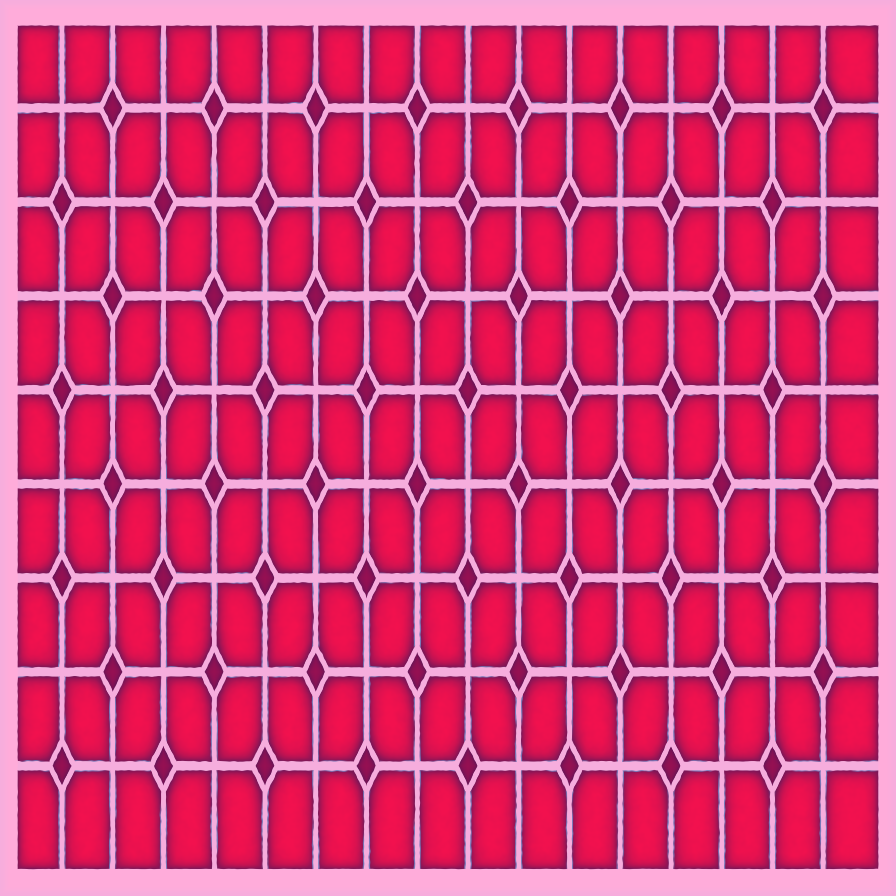
This pattern is drawn by a Shadertoy shader. Its source:

```glsl
// Leaded glass panel: a 16 by 8 lattice of pink bars over crimson panes, with a
// diamond on every other crossing. Distances to bars, diamonds and frame give
// both the pink cover and the dark glow at pane edges; gradient noise wears it.

const vec2 COUNT = vec2(16.0, 8.0);           // bars across and down
const vec2 FIRST = vec2(0.0692, 0.1452);      // lower left crossing
const vec2 PITCH = vec2(0.05664, 0.1049);     // spacing of crossings
const vec2 BAR_HALF = vec2(0.0027, 0.0051);   // vertical, horizontal half widths
const vec2 PANEL_LO = vec2(0.0197, 0.0302);
const vec2 PANEL_HI = vec2(0.9803, 0.9714);
const vec2 DIAMOND = vec2(0.0169, 0.0345);    // outer half size
const float RIM = 0.0057;                     // thickness of diamond outline

const vec3 FRAME_PINK = vec3(1.00, 0.675, 0.855);
const vec3 BAR_PINK = vec3(0.965, 0.68, 0.865);
const vec3 FRINGE_BLUE = vec3(0.46, 0.57, 0.82);
const vec3 GLASS_EDGE = vec3(0.47, 0.085, 0.34);
const vec3 GLASS_CORE = vec3(0.95, 0.065, 0.305);
const vec3 JEWEL_EDGE = vec3(0.40, 0.08, 0.34);
const vec3 JEWEL_CORE = vec3(0.60, 0.06, 0.32);

vec2 hashGradient(vec2 cell) {
    vec3 h = fract(vec3(cell.xyx) * vec3(0.1031, 0.1030, 0.0973));
    h += dot(h, h.yzx + 33.33);
    return 2.0 * fract((h.xx + h.yz) * h.zy) - 1.0;
}

float gradientNoise(vec2 p) {
    vec2 i = floor(p), f = fract(p);
    vec2 w = f * f * f * (f * (f * 6.0 - 15.0) + 10.0);
    vec2 e = vec2(0.0, 1.0);
    float a = dot(hashGradient(i), f);
    float b = dot(hashGradient(i + e.yx), f - e.yx);
    float c = dot(hashGradient(i + e.xy), f - e.xy);
    float d = dot(hashGradient(i + e.yy), f - e.yy);
    return mix(mix(a, b, w.x), mix(c, d, w.x), w.y);
}

float diamondDistance(vec2 p, vec2 halfSize) {
    float scale = halfSize.x * halfSize.y / length(halfSize);
    return (dot(abs(p), 1.0 / halfSize) - 1.0) * scale;
}

// Distance to the nearest vertical (x) and horizontal (y) bar
vec2 barDistance(vec2 p) {
    vec2 nearest = clamp(floor((p - FIRST) / PITCH + 0.5), vec2(0.0), COUNT - 1.0);
    return abs(p - FIRST - nearest * PITCH) - BAR_HALF;
}

// Distance to the nearest diamond among the four surrounding crossings
float latticeDiamond(vec2 p) {
    vec2 base = floor((p - FIRST) / PITCH);
    float d = 1.0;
    for (int k = 0; k < 4; k++) {
        vec2 node = base + vec2(k & 1, k >> 1);
        bool inside = all(greaterThanEqual(node, vec2(0.0))) && all(lessThan(node, COUNT));
        if (inside && mod(node.x + node.y, 2.0) < 0.5)
            d = min(d, diamondDistance(p - FIRST - node * PITCH, DIAMOND));
    }
    return d;
}

// Brightness rising from 0 at an edge to 1 well away from it
float glow(float d, float reach) {
    return 1.0 - exp(-max(d, 0.0) / reach);
}

float cover(float d, float pixel) {
    return 1.0 - smoothstep(-0.6 * pixel, 0.6 * pixel, d);
}

vec3 glassColor(vec2 bars, float diamond, vec2 margin, float grain) {
    float light = glow(bars.x, 0.0056) * glow(bars.y, 0.0062) * glow(diamond, 0.0048)
                * glow(margin.x, 0.0050) * glow(margin.y, 0.0050);
    vec3 pane = mix(GLASS_EDGE, GLASS_CORE, clamp(light + grain, 0.0, 1.0));
    float depth = -diamond - RIM;
    vec3 jewel = mix(JEWEL_EDGE, JEWEL_CORE, glow(depth, 0.0035));
    return depth > -0.5 * RIM ? jewel : pane;
}

void mainImage(out vec4 fragColor, in vec2 fragCoord) {
    float size = min(iResolution.x, iResolution.y);
    vec2 p = (fragCoord - 0.5 * iResolution.xy) / size + 0.5;
    float pixel = 1.0 / size;

    // Wear: ragged edges, cloudy glass and patchy fringes
    float ragged = 0.0011 * gradientNoise(p * 150.0);
    float grain = 0.07 * gradientNoise(p * 75.0) + 0.04 * gradientNoise(p * 190.0);
    float patches = gradientNoise(p * vec2(37.0, 29.0) + 7.3);

    vec2 bars = barDistance(p);
    float diamond = latticeDiamond(p);
    vec2 margin = min(p - PANEL_LO, PANEL_HI - p);
    float frame = min(margin.x, margin.y);
    float hollow = -(diamond + RIM);
    float lead = max(min(min(bars.x, bars.y), diamond), hollow) + ragged;

    vec3 color = glassColor(bars, diamond, margin, grain);

    // Blue fringe beside the bars, fuller along the vertical ones
    float fringe = cover(bars.x - 0.0013 + ragged, pixel) * smoothstep(-0.30, 0.15, patches);
    fringe = max(fringe, cover(bars.y - 0.0011 + ragged, pixel) * smoothstep(0.05, 0.30, patches));
    fringe *= 1.0 - cover(diamond, pixel);
    color = mix(color, FRINGE_BLUE, 0.8 * fringe);

    // Pink bars and diamond outlines, then the surrounding frame
    color = mix(color, BAR_PINK, cover(lead, pixel));
    vec2 rim = min(p, 1.0 - p);
    float fade = 1.0 - smoothstep(0.0, 0.012, min(rim.x, rim.y));
    vec3 framePink = mix(FRAME_PINK, BAR_PINK, fade);
    color = mix(color, framePink, cover(frame + 0.6 * ragged, pixel));

    fragColor = vec4(color, 1.0);
}
```
